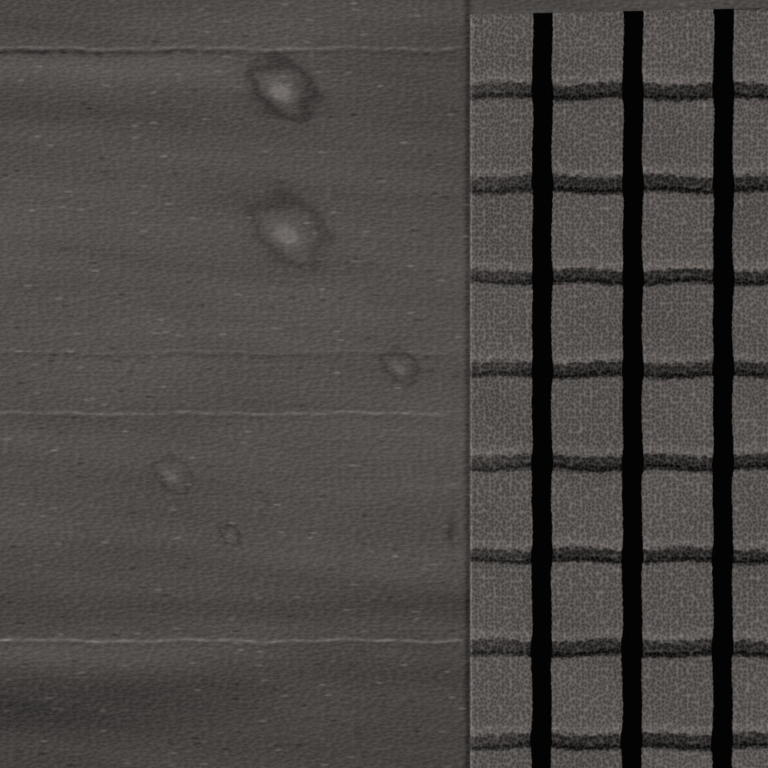
Reproduce this texture procedurally as a three.js fragment shader.

```glsl
// Worn dark wooden board with seams and knots, partly covered by a woven
// cloth with black vertical bars and frayed horizontal bands. Cellular noise
// gives grain and flecks; layered sines give broad tone; bumps place details.
varying vec2 vUv;

const vec3 TINT = vec3(1.05, 1.0, 0.97);
const float WOOD_TONE = 0.297;
const float CLOTH_TONE = 0.335;
const float BLACK_TONE = 0.012;
const float CLOTH_LEFT = 0.612;
const float BAR_START = 0.705;
const float BAR_GAP = 0.1178;
const float BAR_HALF = 0.0125;
const float BAND_START = 0.034;
const float BAND_GAP = 0.1209;
const float BAND_HALF = 0.0105;
const float SOFT = 0.0014;

float hash(vec2 p) {
  return fract(sin(dot(p, vec2(127.1, 311.7))) * 4375.85);
}

// Nearest distance and the random id of the nearest cell
vec2 cells(vec2 p) {
  vec2 base = floor(p), best = vec2(9.0, 0.0);
  for (int j = -1; j <= 1; j++)
    for (int i = -1; i <= 1; i++) {
      vec2 c = base + vec2(float(i), float(j));
      vec2 site = c + vec2(hash(c), hash(c + 41.3));
      float d = length(site - p);
      if (d < best.x) best = vec2(d, hash(c + 17.9));
    }
  return best;
}

float bump(float x, float centre, float width) {
  float d = (x - centre) / width;
  return exp(-d * d);
}

// Slow drifting streaks, about -1 to 1
float streaks(vec2 p) {
  float s = 0.0, a = 0.5;
  for (int i = 0; i < 5; i++) {
    s += a * sin(p.y + 1.7 * sin(p.x * 0.7 + p.y * 0.3) + float(i) * 2.1);
    p = mat2(1.5, 0.35, -0.2, 1.9) * p + 3.7;
    a *= 0.65;
  }
  return s;
}

// Pale core inside a dark uneven ring
float knot(vec2 p, vec2 centre, float size, float light, float dark) {
  vec2 q = (p - centre) / size;
  q.x += 0.3 * q.y;
  float r = length(q) + 0.12 * sin(4.0 * q.x + 3.0 * q.y) + 0.07 * sin(9.0 * q.y);
  return light * exp(-r * r * 5.0) - dark * bump(r, 0.95, 0.33)
       + 0.012 * sin(r * 11.0) * exp(-r * r * 0.5);
}

// Broken pale line along the board with a dark lip below
float seam(vec2 p, float y, float reach, float light, float dark) {
  float h = y + 0.0012 * sin(p.x * 31.0) + 0.0008 * sin(p.x * 87.0);
  float broken = 0.35 + 1.1 * cells(vec2(p.x * 55.0, y * 90.0)).x;
  float line = light * bump(p.y, h, 0.0023) - dark * bump(p.y, h - 0.005, 0.004);
  return line * broken * (1.0 - smoothstep(reach - 0.02, reach, p.x));
}

float wood(vec2 p) {
  float left = 1.0 - smoothstep(0.1, 0.45, p.x);
  float tone = WOOD_TONE + 0.016 * streaks(p * vec2(9.0, 48.0));
  tone += 0.009 * streaks(p * vec2(14.0, 11.0) + 5.0);
  // Broad light and dark zones
  tone += left * (0.035 * bump(p.y, 0.905, 0.018) - 0.03 * bump(p.y, 0.85, 0.022));
  tone += left * (0.03 * bump(p.y, 0.148, 0.016) - 0.045 * bump(p.y, 0.085, 0.04));
  tone -= 0.03 * bump(p.y, 0.21, 0.018) + 0.035 * (1.0 - smoothstep(0.0, 0.3, p.y));
  tone -= 0.025 * smoothstep(0.38, 0.6, p.x) * bump(p.y, 0.82, 0.14);
  tone += 0.02 * bump(p.y, 0.6, 0.2);
  // Embossed grain and scattered flecks
  vec2 g = p * vec2(95.0, 190.0);
  tone += 0.055 * (cells(g + vec2(0.25, -0.3)).x - cells(g).x);
  tone += 0.055 * (cells(p * vec2(150.0, 280.0)).x - 0.47);
  vec2 f = cells(p * vec2(42.0, 115.0) + 8.0);
  float mark = 1.0 - smoothstep(0.08, 0.32, f.x);
  tone += mark * (0.075 * step(0.94, f.y) - 0.05 * step(f.y, 0.05));
  // Seams
  tone += seam(p, 0.937, 0.61, 0.09, 0.11 * (0.3 + 0.7 * left));
  tone += seam(p, 0.542, 0.6, 0.035, 0.035);
  tone += seam(p, 0.462, 0.59, 0.09, 0.015);
  tone += seam(p, 0.166, 0.61, 0.12, 0.02);
  // Knots and dents
  tone += knot(p, vec2(0.368, 0.883), 0.037, 0.13, 0.07);
  tone += knot(p, vec2(0.376, 0.698), 0.043, 0.09, 0.045);
  tone += knot(p, vec2(0.521, 0.522), 0.021, 0.06, 0.045);
  tone += knot(p, vec2(0.224, 0.381), 0.023, 0.075, 0.025);
  tone += knot(p, vec2(0.300, 0.303), 0.012, 0.03, 0.05);
  tone -= 0.07 * bump(p.x, 0.586, 0.006) * bump(p.y, 0.31, 0.018);
  // Shadow beside the cloth
  return tone - 0.09 * bump(p.x, CLOTH_LEFT - 0.003, 0.004);
}

float cloth(vec2 p) {
  float weave = cells(p * vec2(230.0, 210.0)).x - 0.47;
  float fuzz = cells(p * vec2(110.0, 170.0) + 3.0).x - 0.47;
  float tone = CLOTH_TONE + 0.17 * weave + 0.05 * fuzz;
  tone += 0.012 * sin(p.x * 900.0) + 0.015 * streaks(p * 22.0);
  // Frayed bands, darkest along the lower side
  float row = floor((p.y - BAND_START) / BAND_GAP + 0.5);
  float seed = hash(vec2(row, 6.0));
  float y = p.y - BAND_START - row * BAND_GAP;
  y += 0.002 * sin(p.x * 43.0 + row * 2.0) + 0.005 * fuzz;
  float halfBand = BAND_HALF * (0.8 + 0.4 * seed);
  float band = 1.0 - smoothstep(halfBand - 0.003, halfBand + 0.003, abs(y));
  float strength = mix(0.65, 1.0, smoothstep(0.65, 0.71, p.x));
  tone += 0.045 * bump(y, halfBand + 0.007, 0.006);
  tone = mix(tone, 0.19 + 0.17 * weave + 0.08 * fuzz, band * strength);
  tone -= 0.085 * bump(y, -halfBand * 0.6, 0.0035);
  // Black bars, swelling where they cross a band
  float lane = p.x - BAR_START - 0.0015 * p.y + 0.0007 * sin(p.y * 57.0);
  float x = lane - BAR_GAP * max(floor(lane / BAR_GAP + 0.5), 0.0);
  float halfBar = BAR_HALF + 0.0018 * bump(y, 0.0, 0.014) + 0.0015 * fuzz;
  float bar = 1.0 - smoothstep(halfBar - SOFT, halfBar + SOFT, abs(x));
  tone = mix(tone, BLACK_TONE + 0.012 * max(weave, 0.0), bar);
  // Pale cut edge
  return tone + 0.10 * bump(p.x, CLOTH_LEFT + 0.0015, 0.0016);
}

void main() {
  vec2 p = vUv;
  float top = 0.981 + 0.022 * (p.x - CLOTH_LEFT);
  float cover = smoothstep(CLOTH_LEFT - SOFT, CLOTH_LEFT + SOFT, p.x)
              * (1.0 - smoothstep(top - SOFT, top + SOFT, p.y));
  float tone = mix(wood(p), cloth(p), cover);
  gl_FragColor = vec4(max(tone, 0.0) * TINT, 1.0);
}
```
